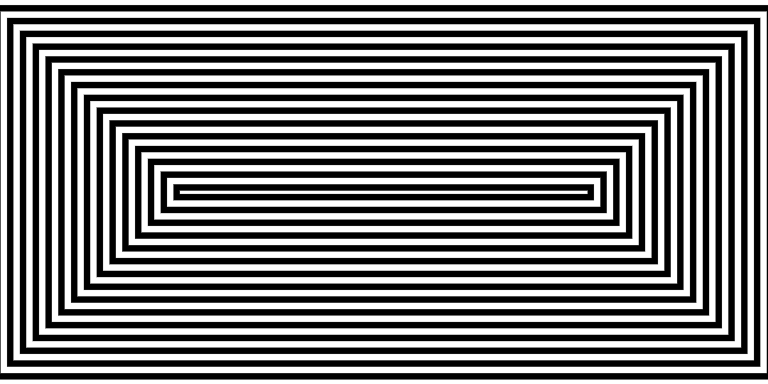
Write a Shadertoy shader that draws this pattern.

```glsl
#define RING_PERIOD (1.0 / 30.0)
#define RING_PHASE 0.378
#define BAR_FILL 0.5
#define CORE_HALF_LENGTH 0.5266
#define CENTRE_OFFSET vec2(-0.0008, -0.0008)
#define EDGE_SOFTNESS 0.7
#define INK vec3(0.0)
#define PAPER vec3(1.0)

// Square-cornered distance from a horizontal core segment
float boxDistance(vec2 p) {
    return max(abs(p.x) - CORE_HALF_LENGTH, abs(p.y));
}

// Signed distance to the nearest bar, negative inside the ink
float barDistance(float d) {
    float cycle = fract(d / RING_PERIOD - RING_PHASE + 0.5) - 0.5;
    return (abs(cycle) - 0.5 * BAR_FILL) * RING_PERIOD;
}

void mainImage(out vec4 fragColor, in vec2 fragCoord) {
    // Centred coordinates in units of canvas height
    vec2 p = (fragCoord - 0.5 * iResolution.xy) / iResolution.y - CENTRE_OFFSET;
    float blur = EDGE_SOFTNESS / iResolution.y;

    // Concentric frames with softened edges
    float edge = barDistance(boxDistance(p));
    float paper = smoothstep(-blur, blur, edge);
    fragColor = vec4(mix(INK, PAPER, paper), 1.0);
}
```
